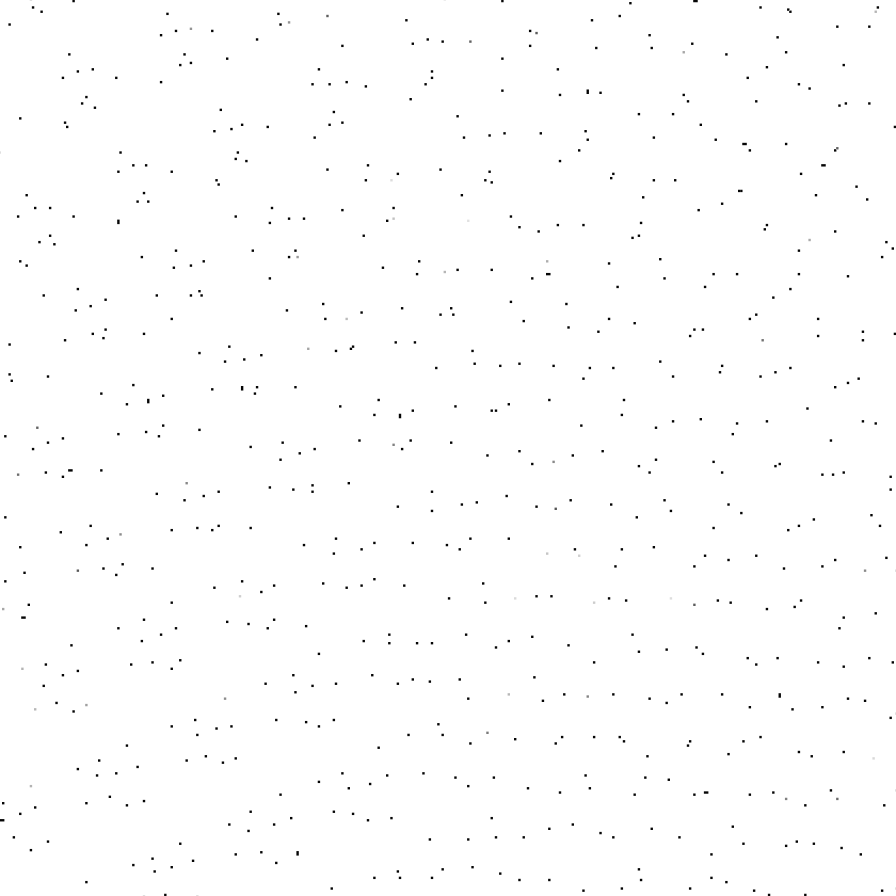
A WebGL 2 fragment shader for this texture:

```glsl
#version 300 es
precision highp float;

uniform vec2 u_resolution;
out vec4 outColor;

const float GRID = 1.0 / 420.0;
const float GRAIN_WIDTH = 1.12;
const int GRAINS_PER_CELL = 10;
const vec3 PAPER = vec3(1.0);
const vec3 INK = vec3(0.02);

// Slanted lattice along which the clusters repeat
const mat2 LATTICE = mat2(0.061, -0.107, 0.108, 0.047);

vec2 hash2(vec2 p) {
    vec3 q = fract(vec3(p.xyx) * vec3(0.1031, 0.1030, 0.0973));
    q += dot(q, q.yzx + 33.33);
    return fract((q.xx + q.yz) * q.zy);
}

// Antialiased coverage of an axis-aligned box
float boxCoverage(vec2 p, vec2 halfSize, float pixel) {
    vec2 edge = clamp((halfSize - abs(p)) / pixel + 0.5, 0.0, 1.0);
    return edge.x * edge.y;
}

// Grain position: a repeated arrangement drifting slowly from cell to cell
vec2 grainPosition(vec2 cell, float index) {
    vec2 start = fract(index * vec2(0.7549, 0.5698) + 0.31);
    vec2 alongU = hash2(vec2(index, 7.0)) - 0.5;
    vec2 alongV = hash2(vec2(index, 19.0)) - 0.5;
    vec2 drift = 0.05 * (alongU * cell.x + alongV * cell.y);
    vec2 offset = fract(start + drift) - 0.5;

    // Clusters are tight on the left, looser and less regular to the right
    float spread = smoothstep(0.1, 0.75, (LATTICE * cell).x);
    offset *= mix(0.68, 1.0, spread);
    vec2 jitter = hash2(cell + 50.0 + index * 13.0) - 0.5;
    offset += mix(0.04, 0.14, spread) * jitter;
    return LATTICE * (cell + 0.5 + offset);
}

// Most grains fill one grid square, a few fill two
vec2 grainSize(float pick) {
    if (pick < 0.014) return vec2(2.0, 1.0);
    if (pick < 0.026) return vec2(1.0, 2.0);
    return vec2(1.0);
}

float grainInk(vec2 uv, vec2 cell, float index, float pixel) {
    vec2 pick = hash2(cell * 3.0 + 100.0 + index * 17.0);
    vec2 size = grainSize(pick.x);
    vec2 center = (floor(grainPosition(cell, index) / GRID) + 0.5 * size) * GRID;
    vec2 halfSize = 0.5 * (size - 1.0 + GRAIN_WIDTH) * GRID;
    float strength = pick.y < 0.06 ? mix(0.12, 0.7, pick.y / 0.06) : 1.0;
    return strength * boxCoverage(uv - center, halfSize, pixel);
}

void main() {
    float pixel = 1.0 / u_resolution.y;
    vec2 uv = gl_FragCoord.xy * pixel;
    vec2 home = floor(inverse(LATTICE) * uv);

    // Gather grains from the surrounding cells
    float ink = 0.0;
    for (int y = -1; y <= 1; y++) {
        for (int x = -1; x <= 1; x++) {
            vec2 cell = home + vec2(x, y);
            for (int i = 0; i < GRAINS_PER_CELL; i++) {
                ink = max(ink, grainInk(uv, cell, float(i), pixel));
            }
        }
    }

    outColor = vec4(mix(PAPER, INK, ink), 1.0);
}
```
